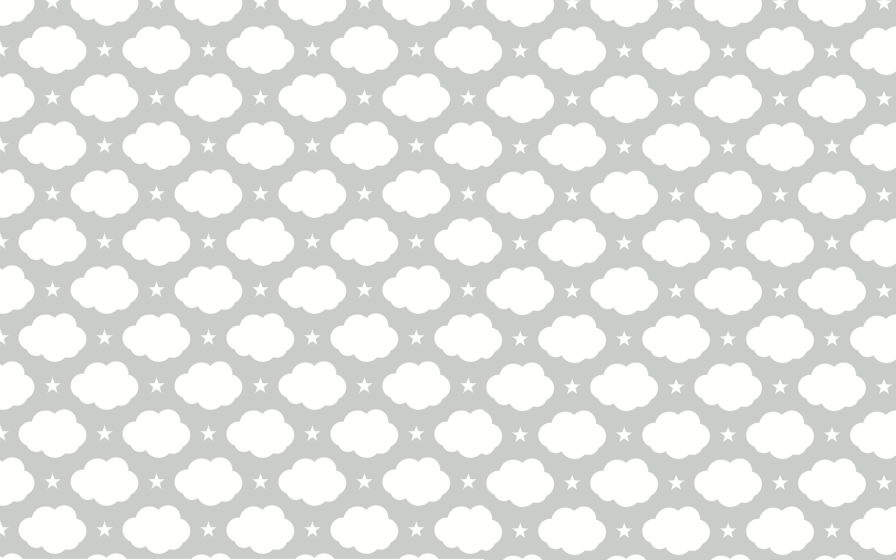
Give the GLSL for this pattern, as a WebGL 2 fragment shader.

```glsl
#version 300 es
precision highp float;
// Staggered rows of white clouds and small stars on soft grey.

uniform vec2 u_resolution;
out vec4 outColor;

// Layout, in canvas heights
const float COLUMN_PITCH = 0.1856;
const float ROW_PITCH = 0.0857;
const vec2 FIRST_CLOUD = vec2(0.0938, 0.9108);
const float EDGE_SOFTNESS = 0.0014;

// Small vertical slip of the print to the right of a seam
const float SEAM_X = 0.54;
const float SEAM_SLIP = 0.0021;
const float BOTTOM_STRIP = 0.002;

// Star, in column pitches
const float STAR_RADIUS = 0.077;
const float STAR_INNER_RATIO = 0.43;

const vec3 GREY = vec3(0.79, 0.80, 0.79);
const vec3 WHITE = vec3(1.0, 1.0, 0.995);
const float PI = 3.14159;

// Cloud lobes: centre xy and radius, in column pitches
const int LOBE_COUNT = 8;
const vec3 LOBES[LOBE_COUNT] = vec3[](
    vec3( 0.000,  0.000, 0.157),  // body
    vec3(-0.067,  0.090, 0.135),  // top left
    vec3( 0.112,  0.118, 0.118),  // top right
    vec3( 0.202, -0.011, 0.123),  // right
    vec3(-0.208,  0.000, 0.118),  // left
    vec3(-0.157, -0.079, 0.095),  // bottom left
    vec3( 0.022, -0.090, 0.140),  // bottom middle
    vec3( 0.157, -0.090, 0.101)   // bottom right
);

float cloudDistance(vec2 p) {
    float d = 1e3;
    for (int i = 0; i < LOBE_COUNT; i++) {
        d = min(d, length(p - LOBES[i].xy) - LOBES[i].z);
    }
    return d;
}

// Five-pointed star, folded into half of one point
float starDistance(vec2 p) {
    float sector = PI / 5.0;
    float angle = abs(mod(atan(p.x, p.y) + sector, 2.0 * sector) - sector);
    vec2 q = length(p) * vec2(sin(angle), cos(angle));
    vec2 tip = vec2(0.0, STAR_RADIUS);
    vec2 inner = STAR_RADIUS * STAR_INNER_RATIO * vec2(sin(sector), cos(sector));
    vec2 edge = inner - tip;
    return dot(q - tip, normalize(vec2(-edge.y, edge.x)));
}

// Signed offset to the nearest repeat, in column pitches
float wrapCentred(float x) {
    return fract(x + 0.5) - 0.5;
}

// Nearest shape among this row and its neighbours
float patternDistance(vec2 p) {
    vec2 q = p - FIRST_CLOUD;
    float nearestRow = floor(q.y / ROW_PITCH + 0.5);
    float d = 1e3;
    for (int i = -1; i <= 1; i++) {
        float row = nearestRow + float(i);
        float stagger = 0.5 * mod(row, 2.0);
        float x = q.x / COLUMN_PITCH - stagger;
        float y = (q.y - row * ROW_PITCH) / COLUMN_PITCH;
        d = min(d, cloudDistance(vec2(wrapCentred(x), y)));
        d = min(d, starDistance(vec2(wrapCentred(x + 0.5), y)));
    }
    return d * COLUMN_PITCH;
}

void main() {
    vec2 uv = gl_FragCoord.xy / u_resolution;
    vec2 p = gl_FragCoord.xy / u_resolution.y;
    float pixel = 1.0 / u_resolution.y;
    float rightOfSeam = smoothstep(SEAM_X - 0.002, SEAM_X + 0.002, uv.x);
    p.y += SEAM_SLIP * rightOfSeam;

    float soft = max(EDGE_SOFTNESS, 0.75 * pixel);
    float shape = 1.0 - smoothstep(-soft, soft, patternDistance(p));

    // Thin unprinted strip below the left part
    float strip = clamp((BOTTOM_STRIP - uv.y) / pixel + 0.5, 0.0, 1.0);
    float white = max(shape, strip * (1.0 - rightOfSeam));

    outColor = vec4(mix(GREY, WHITE, white), 1.0);
}
```
